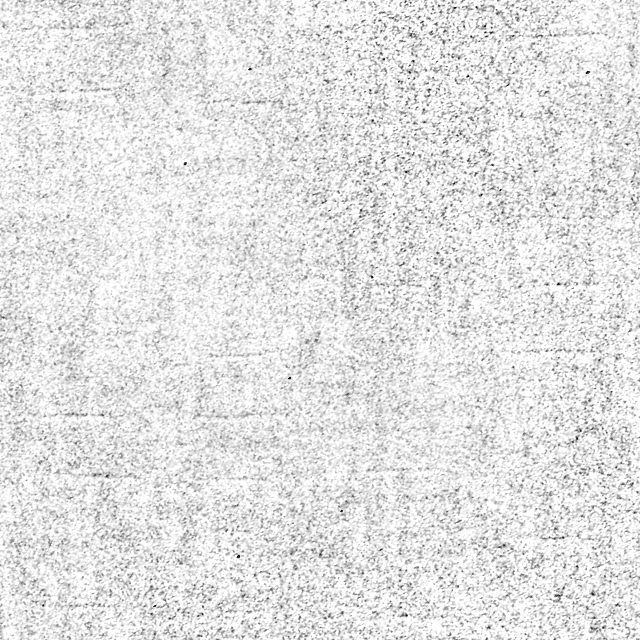
A WebGL 1 fragment shader for this texture:

```glsl
precision highp float;
// Pale worn paper: fine dark grain over faint woven streaks, creases and specks.
uniform vec2 u_resolution;

#define GRAIN_CELLS vec2(370.0, 455.0)  // grains along and across their lean
#define GRAIN_LEAN 0.45                 // radians
#define GRAIN_SOFTNESS 2.5              // higher is crisper
#define THREAD_AMOUNT 0.42
#define CLOUD_AMOUNT 0.30
#define CONTRAST_DRIFT 0.30
#define CREASE_CELLS vec2(4.0, 10.0)
#define CREASE_CHANCE 0.38
#define CREASE_WIDTH 0.0024
#define SPECK_CELLS 6.0
#define SPECK_CHANCE 0.24

vec2 hash2(vec2 p) {
  vec3 q = fract(p.xyx * vec3(0.1031, 0.1030, 0.0973));
  q += dot(q, q.yzx + 33.33);
  return fract((q.xx + q.yz) * q.zy);
}

// Sum of four uniforms, scaled to unit variance.
float bellHash(vec2 p) {
  vec2 h = hash2(p) + hash2(p + 613.7);
  return (h.x + h.y - 2.0) * 1.732;
}

// Smooth value noise from -1 to 1.
float smoothNoise(vec2 p) {
  vec2 cell = floor(p);
  vec2 f = fract(p);
  f = f * f * (3.0 - 2.0 * f);
  float low = mix(hash2(cell).x, hash2(cell + vec2(1.0, 0.0)).x, f.x);
  float high = mix(hash2(cell + vec2(0.0, 1.0)).x, hash2(cell + 1.0).x, f.x);
  return 2.0 * mix(low, high, f.y) - 1.0;
}

// Bell-distributed grain with equal variance everywhere.
float grainNoise(vec2 uv) {
  float c = cos(GRAIN_LEAN);
  float s = sin(GRAIN_LEAN);
  vec2 p = vec2(c * uv.x + s * uv.y, c * uv.y - s * uv.x) * GRAIN_CELLS;
  vec2 nearest = floor(p + 0.5);
  float total = 0.0;
  float power = 0.0;
  for (int j = -1; j <= 1; j++) {
    for (int i = -1; i <= 1; i++) {
      vec2 node = nearest + vec2(float(i), float(j));
      vec2 d = p - node;
      float weight = exp(-GRAIN_SOFTNESS * dot(d, d));
      total += weight * bellHash(node);
      power += weight * weight;
    }
  }
  return total * inversesqrt(power);
}

// Short upright and level threads that come and go in patches.
float threads(vec2 uv) {
  float upright = smoothNoise(uv * vec2(85.0, 13.0) + 40.0);
  float level = smoothNoise(uv * vec2(11.0, 100.0) + 170.0);
  float patchMix = 0.5 + 0.5 * smoothNoise(uv * 5.0 + 90.0);
  return upright * mix(0.5, 1.3, patchMix) + level * mix(0.9, 0.4, patchMix);
}

// Thin wavering level creases, each dark with a pale lower edge.
float creases(vec2 uv) {
  vec2 p = uv * CREASE_CELLS;
  vec2 cell = floor(p);
  vec2 h = hash2(cell + 23.0);
  vec2 shape = hash2(cell + 71.0);
  vec2 d = (p - cell - vec2(0.5, 0.35 + 0.3 * h.y)) / CREASE_CELLS;
  d.y += 0.003 * smoothNoise(vec2(uv.x * 28.0, cell.y * 7.0)) + d.x * (shape.x - 0.5) * 0.1;
  float reach = mix(0.25, 0.48, shape.y) / CREASE_CELLS.x;
  float taper = 1.0 - smoothstep(0.4 * reach, reach, abs(d.x));
  float across = d.y / CREASE_WIDTH;
  float dark = exp(-across * across);
  float pale = exp(-(across + 2.5) * (across + 2.5) * 0.4);
  return step(h.x, CREASE_CHANCE) * taper * (1.1 * dark - 0.6 * pale);
}

// Rare ragged specks: positive is dark, negative is worn white.
float specks(vec2 uv) {
  vec2 p = uv * SPECK_CELLS;
  vec2 cell = floor(p);
  vec2 h = hash2(cell + 311.0);
  vec2 d = (p - cell - mix(vec2(0.2), vec2(0.8), hash2(cell + 457.0))) / SPECK_CELLS;
  d.y = d.y * 1.5 - d.x * 0.4;
  float radius = mix(0.0025, 0.0060, h.y);
  float ragged = length(d) + 0.0015 * smoothNoise(uv * 260.0);
  float body = 1.0 - smoothstep(0.6 * radius, 1.2 * radius, ragged);
  float tone = h.y < 0.7 ? 3.5 : -3.0;
  return step(h.x, SPECK_CHANCE) * body * tone;
}

void main() {
  vec2 uv = gl_FragCoord.xy / min(u_resolution.x, u_resolution.y);
  float cloud = 0.65 * smoothNoise(uv * 4.0 + 12.0) + 0.35 * smoothNoise(uv * 13.0 + 55.0);
  float drift = smoothNoise(uv * 3.0 + 7.0);

  float ink = grainNoise(uv) * (0.94 + CONTRAST_DRIFT * drift);
  ink += THREAD_AMOUNT * threads(uv) + CLOUD_AMOUNT * cloud;
  ink += creases(uv) + specks(uv);

  // Curved tone response: many near-whites, few deep greys.
  float lifted = max(ink + 1.82, 0.0);
  float darkness = clamp(0.033 * lifted * lifted - 0.029, 0.0, 0.92);
  gl_FragColor = vec4(vec3(1.0 - darkness), 1.0);
}
```
